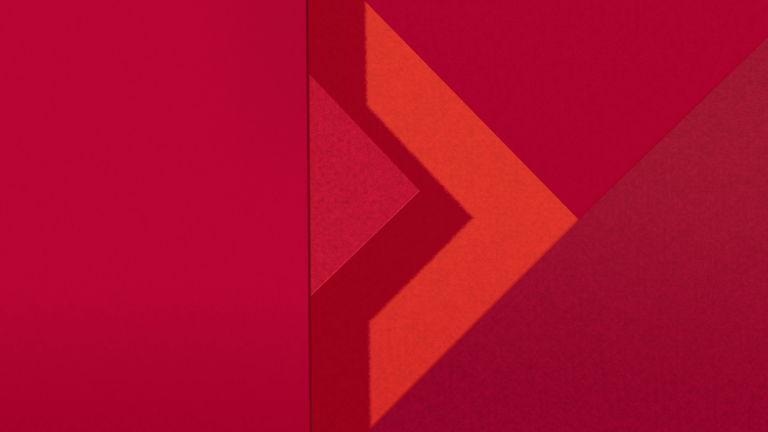
Reproduce this background procedurally as a Shadertoy shader.

```glsl
// Layered red paper sheets with an orange chevron, a pointed flap and its cast shadow.

float hash(vec2 p) {
    return fract(sin(dot(p, vec2(127.1, 311.7))) * 43758.5453);
}

float valueNoise(vec2 p) {
    vec2 cell = floor(p), f = fract(p);
    f = f * f * (3.0 - 2.0 * f);
    float low = mix(hash(cell), hash(cell + vec2(1, 0)), f.x);
    float high = mix(hash(cell + vec2(0, 1)), hash(cell + vec2(1, 1)), f.x);
    return mix(low, high, f.y);
}

// Centred paper texture: fine grain over broader fibres
float paperGrain(vec2 p) {
    float grain = 0.0, weight = 0.5, scale = 260.0;
    for (int i = 0; i < 3; i++) {
        grain += weight * (valueNoise(p * scale) - 0.5);
        p = mat2(0.8, 0.6, -0.6, 0.8) * p;
        scale *= 0.55;
        weight *= 0.6;
    }
    return grain;
}

// Signed distance to the line a-b, positive on its left
float leftOf(vec2 p, vec2 a, vec2 b) {
    vec2 d = normalize(b - a), q = p - a;
    return d.x * q.y - d.y * q.x;
}

float cover(float dist, float blur) {
    return smoothstep(-blur, blur, dist);
}

vec3 paper(vec3 tint, float grain, float roughness) {
    return tint * (1.0 + grain * roughness) + vec3(0.0, 0.06, 0.04) * grain * roughness;
}

void mainImage(out vec4 fragColor, in vec2 fragCoord) {
    vec2 p = fragCoord / iResolution.y;
    float edge = 0.75 / iResolution.y;
    float grain = paperGrain(p);

    // Upper right sheet
    vec3 crimson = mix(vec3(0.655, 0.005, 0.165), vec3(0.675, 0.01, 0.18), p.y);
    vec3 color = paper(crimson, grain, 0.08);

    // Orange chevron sheet
    vec2 chevronTip = vec2(1.340, 0.491);
    float chevron = leftOf(p, chevronTip, vec2(0.847, 0.995));
    vec3 orange = mix(vec3(0.83, 0.16, 0.15), vec3(0.86, 0.20, 0.16), smoothstep(0.0, 0.6, p.y));
    color = mix(color, paper(orange, grain, 0.13), cover(chevron, edge));

    // Cast shadow: a vertical band joined to a pointed wedge
    vec2 shadowTip = vec2(1.095, 0.495);
    float wedge = min(leftOf(p, shadowTip, vec2(0.847, 0.759)),
                      leftOf(p, vec2(0.856, 0.255), shadowTip));
    float band = leftOf(p, vec2(0.858, 0.0), vec2(0.846, 1.0));
    float shadow = max(band, wedge) + grain * 0.008;
    vec3 shade = mix(vec3(0.60, 0.005, 0.10), vec3(0.62, 0.01, 0.11), p.y);
    color = mix(color, paper(shade, grain, 0.09), cover(shadow, 0.006));

    // Pointed flap with a pale cut along its lower side
    vec2 flapTop = vec2(0.718, 0.826), flapTip = vec2(0.972, 0.558), flapBase = vec2(0.720, 0.315);
    float lowerSide = leftOf(p, flapBase, flapTip);
    float flap = min(lowerSide, leftOf(p, flapTip, flapTop));
    vec3 flapColor = paper(vec3(0.74, 0.075, 0.19), grain, 0.22);
    flapColor += vec3(0.06, 0.07, 0.05) * (1.0 - smoothstep(0.0, 0.005, lowerSide));
    color = mix(color, flapColor, cover(flap, edge));

    // Lower right sheet and the narrow shadow along its slanted edge
    float slant = min(leftOf(p, chevronTip, vec2(0.861, 0.009)),
                      leftOf(p, vec2(1.778, 0.914), chevronTip));
    float contact = smoothstep(-0.009, 0.0, slant) * mix(0.65, 0.3, smoothstep(0.1, 0.6, p.y));
    color = mix(color, vec3(0.56, 0.01, 0.10), contact);
    vec3 wine = mix(vec3(0.58, 0.015, 0.165), vec3(0.625, 0.085, 0.19),
                    smoothstep(0.0, 0.75, p.y + 0.12 * (p.x - 1.3)));
    color = mix(color, paper(wine, grain, 0.18), cover(slant, edge));

    // Left sheet and the dark gap beside it
    float left = leftOf(p, vec2(0.716, 0.0), vec2(0.708, 1.0));
    color = mix(color, vec3(0.47, 0.0, 0.075), cover(left + 0.006, edge * 1.5));
    vec3 ruby = mix(vec3(0.645, 0.005, 0.165), vec3(0.72, 0.02, 0.20), smoothstep(-0.05, 0.4, p.y));
    ruby *= 1.0 - 0.05 * smoothstep(0.4, 0.72, p.x) * smoothstep(0.4, 1.0, p.y);
    color = mix(color, paper(ruby, grain, 0.05), cover(left, edge));

    fragColor = vec4(color, 1.0);
}
```
